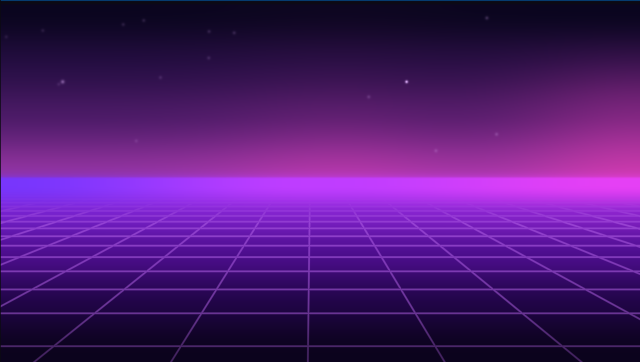
Give the GLSL for this background, as a Shadertoy shader.

```glsl
// Neon dusk over an endless perspective grid: a violet sky with pink glows,
// a bright horizon haze, and a floor whose lines recede to a vanishing point.
// Gradients are layered ramps; grid lines are distances in projected space.

const float ASPECT = 1.766;          // width in units of canvas height
const float HORIZON = 0.509;
const vec2 VANISH = vec2(0.857, 0.615);
const float COLUMN_SPACING = 0.614;  // column gap per unit of drop
const float COLUMN_SHIFT = -0.02;
const float ROW_SPACING = 0.331;     // row gap in inverse drop
const float ROW_PHASE = 0.287;
const float LINE_HALF_WIDTH = 0.0021;
const int STAR_COUNT = 14;
const vec2 BRIGHT_STAR = vec2(1.122, 0.774);
const vec2 LEFT_STAR = vec2(0.173, 0.774);

const vec3 SKY_TOP = vec3(0.040, 0.020, 0.120);
const vec3 SKY_HIGH = vec3(0.150, 0.055, 0.265);
const vec3 SKY_MID = vec3(0.315, 0.110, 0.420);
const vec3 SKY_LOW = vec3(0.570, 0.200, 0.620);
const vec3 PINK_GLOW = vec3(0.860, 0.230, 0.680);
const vec3 HAZE_LEFT = vec3(0.470, 0.210, 0.990);
const vec3 HAZE_CENTER = vec3(0.750, 0.240, 1.000);
const vec3 HAZE_RIGHT = vec3(0.900, 0.250, 0.960);
const vec3 FLOOR_FAR = vec3(0.490, 0.125, 0.800);
const vec3 FLOOR_MID = vec3(0.310, 0.055, 0.570);
const vec3 FLOOR_NEAR = vec3(0.135, 0.020, 0.290);
const vec3 FLOOR_EDGE = vec3(0.045, 0.010, 0.115);
const vec3 LINE_COLOR = vec3(0.720, 0.400, 0.920);
const vec3 STAR_COLOR = vec3(0.820, 0.640, 0.930);
const vec3 TOP_RIM = vec3(0.020, 0.230, 0.440);
const vec3 DARK_RIM = vec3(0.045, 0.040, 0.070);

// Sine-free hash giving two values in 0..1
vec2 hash2(float n) {
    vec3 q = fract(vec3(n) * vec3(0.1031, 0.1030, 0.0973));
    q += dot(q, q.yzx + 33.33);
    return fract((q.xx + q.yz) * q.zy);
}

float cellDistance(float v) {
    return abs(fract(v + 0.5) - 0.5);
}

float stroke(float dist, float pixel) {
    return 1.0 - smoothstep(LINE_HALF_WIDTH - 0.6 * pixel, LINE_HALF_WIDTH + 0.9 * pixel, dist);
}

float starGlow(vec2 p, vec2 center, float radius) {
    vec2 d = (p - center) / radius;
    return exp(-dot(d, d));
}

vec3 hazeColor(float x) {
    vec3 c = mix(HAZE_LEFT, HAZE_CENTER, smoothstep(0.0, 0.5, x));
    return mix(c, HAZE_RIGHT, smoothstep(0.5, 1.0, x));
}

vec3 skyColor(vec2 p, float x) {
    float h = (p.y - HORIZON) / (1.0 - HORIZON);
    vec3 c = mix(SKY_LOW, SKY_MID, smoothstep(0.0, 0.36, h));
    c = mix(c, SKY_HIGH, smoothstep(0.26, 0.68, h));
    c = mix(c, SKY_TOP, smoothstep(0.58, 0.95, h));

    // Pink light at the centre and along the right side
    float centerGlow = 0.48 * exp(-pow((x - 0.53) / 0.19, 2.0) - h * 3.6);
    float rightGlow = 0.80 * exp(-pow((x - 1.0) / 0.20, 2.0) - h * 2.2);
    rightGlow *= 1.0 - smoothstep(0.45, 0.95, h);
    c = mix(c, PINK_GLOW, clamp(centerGlow + rightGlow, 0.0, 0.85));

    // Scattered faint stars plus two brighter ones
    float stars = starGlow(p, BRIGHT_STAR, 0.0042) + 0.45 * starGlow(p, LEFT_STAR, 0.0055);
    for (int i = 0; i < STAR_COUNT; i++) {
        vec2 r = hash2(float(i) + 7.0);
        vec2 center = vec2(r.x * ASPECT, mix(HORIZON + 0.05, 0.97, r.y));
        stars += (0.10 + 0.16 * r.x) * starGlow(p, center, 0.005);
    }
    c = mix(c, STAR_COLOR, min(stars, 1.0));
    return mix(c, hazeColor(x), 0.55 * exp(-h * 42.0));
}

vec3 floorColor(vec2 p, float x, float pixel) {
    float depth = (HORIZON - p.y) / HORIZON;
    vec3 far = mix(FLOOR_FAR, hazeColor(x), 0.22);
    vec3 c = mix(hazeColor(x), far, smoothstep(0.04, 0.20, depth));
    c = mix(c, FLOOR_MID, smoothstep(0.12, 0.43, depth));
    c = mix(c, FLOOR_NEAR, smoothstep(0.36, 0.70, depth));
    c = mix(c, FLOOR_EDGE, smoothstep(0.62, 0.96, depth));

    // Measure both line families on screen so their widths stay even
    float drop = VANISH.y - p.y;
    float rowDistance = cellDistance(1.0 / (drop * ROW_SPACING) - ROW_PHASE) * ROW_SPACING * drop * drop;
    float column = (p.x - VANISH.x) / (COLUMN_SPACING * drop) - COLUMN_SHIFT;
    float slope = round(column) * COLUMN_SPACING;
    float columnDistance = cellDistance(column) * COLUMN_SPACING * drop / sqrt(1.0 + slope * slope);
    float rows = 0.52 * stroke(rowDistance, pixel) * smoothstep(0.06, 0.32, depth);
    float columns = 0.50 * stroke(columnDistance, pixel) * smoothstep(0.10, 0.26, depth);
    float nearFade = 1.0 - 0.35 * smoothstep(0.65, 1.0, depth);
    return mix(c, LINE_COLOR, max(rows, columns) * nearFade);
}

void mainImage(out vec4 fragColor, in vec2 fragCoord) {
    vec2 uv = fragCoord / iResolution.xy;
    vec2 p = vec2(uv.x * ASPECT, uv.y);
    float pixel = 1.0 / iResolution.y;
    float aboveHorizon = smoothstep(-0.004, 0.004, p.y - HORIZON);
    vec3 color = mix(floorColor(vec2(p.x, min(p.y, HORIZON)), uv.x, pixel),
                     skyColor(vec2(p.x, max(p.y, HORIZON)), uv.x), aboveHorizon);

    // Thin rims along the top and left edges
    color = mix(color, DARK_RIM, 0.8 * smoothstep(0.985, 0.992, p.y));
    color = mix(color, TOP_RIM, smoothstep(0.9955, 0.9985, p.y));
    color = mix(color, DARK_RIM, 0.8 * (1.0 - smoothstep(0.001, 0.004, p.x)));
    fragColor = vec4(color, 1.0);
}
```
